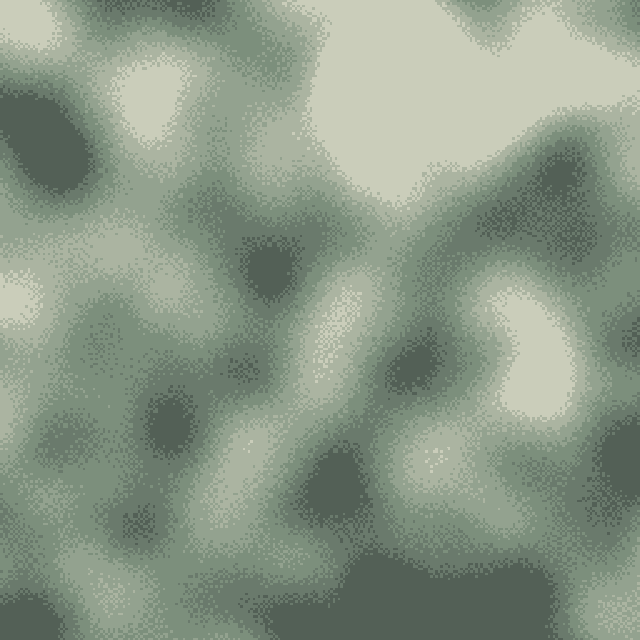
This texture is drawn by a three.js fragment shader. Its source:

```glsl
// Soft sage-green clouds reduced to six flat tones by a fine, woven dither.
// Two octaves of gradient noise form the clouds; nested two-by-two blocks with
// shuffled ranks decide which of two neighbouring tones each cell takes.

varying vec2 vUv;

float hash(vec2 p) {
  vec3 q = fract(vec3(p.xyx) * 0.1031);
  q += dot(q, q.yzx + 33.33);
  return fract((q.x + q.y) * q.z);
}

vec2 gradient(vec2 corner) {
  float angle = 6.2832 * hash(corner + 17.0);
  return vec2(cos(angle), sin(angle));
}

float gradientNoise(vec2 p) {
  vec2 i = floor(p);
  vec2 f = p - i;
  vec2 w = f * f * f * (f * (f * 6.0 - 15.0) + 10.0);
  vec2 e = vec2(1.0, 0.0);
  float low = mix(dot(gradient(i), f), dot(gradient(i + e), f - e), w.x);
  float high = mix(dot(gradient(i + e.yx), f - e.yx),
                   dot(gradient(i + 1.0), f - 1.0), w.x);
  return mix(low, high, w.y);
}

// Cloud brightness, 0 dark to 1 light, with a broad glow near the top.
float clouds(vec2 p) {
  mat2 turn = mat2(0.8, 0.6, -0.6, 0.8);
  float n = gradientNoise(p * 3.8 + 5.3);
  n += 0.45 * gradientNoise(turn * p * 7.2 + 41.7);
  vec2 fromGlow = (p - vec2(0.64, 0.95)) / vec2(0.28, 0.22);
  float glow = exp(-dot(fromGlow, fromGlow));
  return 0.46 + 1.55 * n + 0.42 * glow;
}

// Evenly spread thresholds: each block holds all four ranks, its diagonal
// pairs swapped at random, and coarser blocks refine the ranks.
float wovenThreshold(vec2 cell) {
  float threshold = 0.0;
  float weight = 0.25;
  for (int level = 0; level < 4; level++) {
    vec2 block = floor(cell * 0.5);
    float diagonalFlip = step(0.65, hash(block + 7.0));
    float orderFlip = step(0.5, hash(block + 71.0));
    float diagonal = mod(cell.x + cell.y + diagonalFlip, 2.0);
    float order = mod(cell.x + orderFlip, 2.0);
    threshold += weight * (2.0 * diagonal + order);
    weight *= 0.25;
    cell = block;
  }
  return threshold;
}

vec3 palette(float tone) {
  vec3 color = vec3(0.325, 0.378, 0.338);
  color = mix(color, vec3(0.415, 0.480, 0.425), step(0.5, tone));
  color = mix(color, vec3(0.488, 0.560, 0.488), step(1.5, tone));
  color = mix(color, vec3(0.578, 0.634, 0.560), step(2.5, tone));
  color = mix(color, vec3(0.672, 0.706, 0.630), step(3.5, tone));
  return mix(color, vec3(0.792, 0.802, 0.728), step(4.5, tone));
}

void main() {
  float cellsAcross = 256.0;
  vec2 cell = floor(vUv * cellsAcross);
  float light = clamp(clouds((cell + 0.5) / cellsAcross), 0.0, 1.0);

  // Dither between the two nearest tones, leaving a thin flat band at each.
  float spread = 0.85 * (wovenThreshold(cell) - 0.5);
  float tone = floor(light * 5.0 + 0.5 + spread);
  gl_FragColor = vec4(palette(tone), 1.0);
}
```
